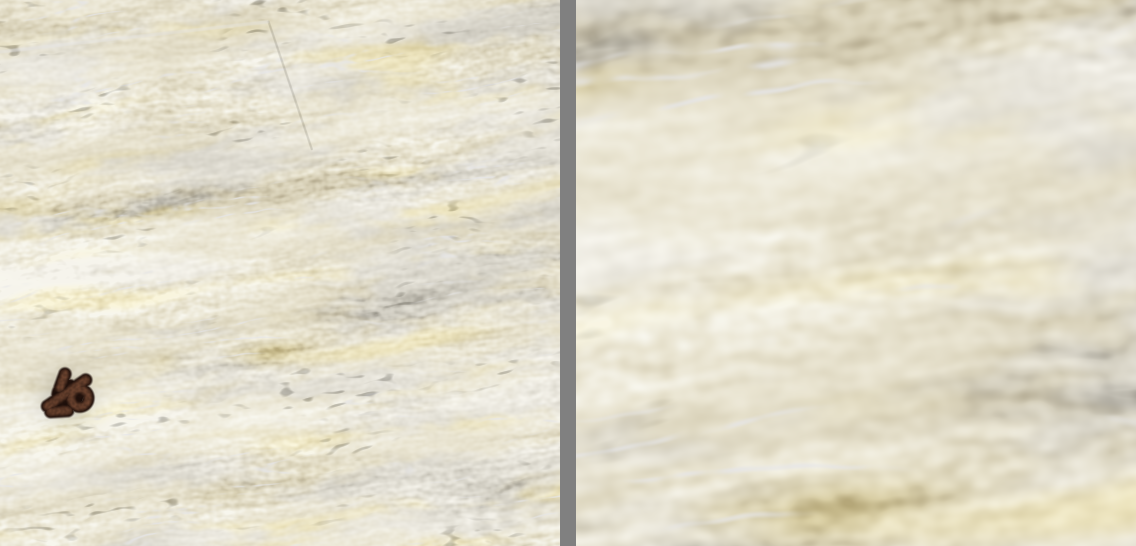
Left, the full canvas; right, a detail of the centre.
Write a Shadertoy shader that draws this texture.

```glsl
#define GRAIN_SLOPE 0.12
#define GRAIN_CONTRAST 0.50
#define STREAK_CONTRAST 0.55
#define TAN vec3(0.70, 0.66, 0.55)
#define SAND vec3(0.84, 0.81, 0.71)
#define CREAM vec3(0.915, 0.895, 0.82)
#define WHITE vec3(0.97, 0.965, 0.93)
#define SILVER vec3(0.90, 0.90, 0.91)
#define CORD_DARK vec3(0.12, 0.06, 0.04)
#define CORD_LIGHT vec3(0.37, 0.23, 0.16)
#define SOFT_EDGE 0.003

vec2 gradientAt(vec2 cell) {
    vec3 h = fract(cell.xyx * vec3(0.1031, 0.1030, 0.0973));
    h += dot(h, h.yzx + 33.33);
    float angle = 6.2832 * fract((h.x + h.y) * h.z);
    return vec2(cos(angle), sin(angle));
}

// Gradient noise, roughly -0.7 to 0.7
float noise(vec2 p) {
    vec2 i = floor(p), f = p - i;
    vec2 u = f * f * f * (f * (f * 6.0 - 15.0) + 10.0);
    vec2 e = vec2(0.0, 1.0);
    float low = mix(dot(gradientAt(i), f), dot(gradientAt(i + e.yx), f - e.yx), u.x);
    float high = mix(dot(gradientAt(i + e), f - e), dot(gradientAt(i + 1.0), f - 1.0), u.x);
    return mix(low, high, u.y);
}

float fbm(vec2 p) {
    float sum = 0.0, amp = 1.0;
    for (int i = 0; i < 4; i++) {
        sum += amp * noise(p);
        p = p * vec2(1.9, 2.1) + 17.3;
        amp *= 0.6;
    }
    return sum;
}

vec2 alongGrain(vec2 p) {
    return vec2(p.x + GRAIN_SLOPE * p.y, p.y - GRAIN_SLOPE * p.x);
}

// Soft elongated stain lying along the grain
float stain(vec2 p, vec2 centre, vec2 size) {
    vec2 q = alongGrain(p - centre) / size;
    return exp(-dot(q, q));
}

float segment(vec2 p, vec2 a, vec2 b) {
    vec2 ab = b - a;
    return length(p - a - ab * clamp(dot(p - a, ab) / dot(ab, ab), 0.0, 1.0));
}

vec3 woodRamp(float t) {
    vec3 col = mix(TAN, SAND, clamp(t * 3.0, 0.0, 1.0));
    col = mix(col, CREAM, clamp(t * 3.0 - 1.0, 0.0, 1.0));
    return mix(col, WHITE, clamp(t * 3.0 - 2.0, 0.0, 1.0));
}

vec3 wood(vec2 p) {
    vec2 g = alongGrain(p);
    g.y += 0.012 * noise(g * vec2(5.0, 7.0)) + 0.003 * noise(g * 28.0);

    // Broad bands, long streaks and short mottled fibres
    float tone = 0.64 + 0.28 * fbm(g * vec2(1.6, 9.0) + 3.0);
    float streak = noise(g * vec2(6.0, 42.0)) + 0.7 * noise(g * vec2(13.0, 100.0) + 8.0);
    float rough = 0.6 + 0.8 * smoothstep(-0.3, 0.4, noise(g * vec2(3.0, 11.0) + 40.0));
    float fibre = noise(g * vec2(48.0, 110.0)) + 0.6 * noise(p * vec2(95.0, 120.0));
    tone += 0.5 * STREAK_CONTRAST * streak * rough;
    tone += 0.5 * GRAIN_CONTRAST * fibre * rough;

    // Worn and bleached areas
    float tanPatch = stain(p, vec2(0.50, 0.355), vec2(0.07, 0.018))
                   + 0.5 * stain(p, vec2(0.31, 0.335), vec2(0.05, 0.017));
    tone -= 0.28 * stain(p, vec2(0.42, 0.64), vec2(0.40, 0.024));
    tone -= 0.32 * stain(p, vec2(0.78, 0.45), vec2(0.32, 0.040));
    tone -= 0.30 * stain(p, vec2(0.93, 0.95), vec2(0.28, 0.030));
    tone -= 0.45 * tanPatch;
    tone += 0.30 * stain(p, vec2(0.05, 0.48), vec2(0.32, 0.090));
    tone += 0.25 * stain(p, vec2(0.10, 0.19), vec2(0.32, 0.080));

    // Oval growth rings near the lower right corner
    vec2 q = alongGrain(p - vec2(1.01, 0.065)) * vec2(1.0, 2.0);
    float ring = length(q) + 0.02 * noise(p * 16.0);
    tone += 0.13 * sin(ring * 130.0) * smoothstep(0.26, 0.12, ring);

    // Grey weathering and yellow tint
    vec3 col = woodRamp(tone);
    float grey = smoothstep(-0.15, 0.4, noise(g * vec2(3.0, 16.0) + 71.0)
               + 0.35 * noise(g * vec2(20.0, 60.0)) + 0.25 * (p.x - 0.5));
    grey *= 1.0 - clamp(tanPatch, 0.0, 1.0);
    col = mix(col, dot(col, vec3(0.3, 0.6, 0.1)) * vec3(1.0, 0.99, 0.96), 0.75 * grey);
    float yellow = smoothstep(0.05, 0.5, noise(g * vec2(3.0, 20.0) + 25.0));
    col -= vec3(-0.01, 0.005, 0.08) * (yellow + tanPatch) * (1.0 - grey);

    // Broken silvery ridges with dark pores beside them
    float ridge = smoothstep(0.09, 0.0, abs(noise(g * vec2(4.0, 34.0) + 12.0)));
    float broken = smoothstep(0.0, 0.35, noise(g * vec2(5.0, 13.0) + 90.0));
    broken *= smoothstep(-0.3, 0.3, noise(g * vec2(40.0, 80.0) + 5.0));
    col = mix(col, SILVER, 0.75 * ridge * broken);
    float pore = smoothstep(0.22, 0.5, noise(g * vec2(26.0, 85.0) + 55.0));
    col -= 0.20 * pore * smoothstep(0.0, 0.4, noise(g * vec2(4.0, 12.0) + 61.0));

    // Plank joints
    float crossJoint = segment(p, vec2(0.492, 0.96), vec2(0.571, 0.727));
    float longJoint = segment(p, vec2(0.0, 0.905), vec2(0.49, 0.96));
    col -= 0.11 * smoothstep(0.0035, 0.0005, crossJoint);
    return mix(col, SILVER, 0.4 * smoothstep(0.005, 0.001, longJoint));
}

// Coiled cord: x is strand height, y is signed coverage depth
vec2 cord(vec2 p) {
    float loopAxis = abs(length(p - vec2(0.146, 0.271)) - 0.016);
    float h = 1.0 - loopAxis / 0.011;
    h = max(h, 1.0 - segment(p, vec2(0.087, 0.256), vec2(0.157, 0.304)) / 0.012);
    h = max(h, 1.0 - segment(p, vec2(0.093, 0.246), vec2(0.124, 0.248)) / 0.012);
    h = max(h, 1.0 - segment(p, vec2(0.119, 0.315), vec2(0.110, 0.290)) / 0.012);
    float core = 0.030 - length(p - vec2(0.124, 0.276));
    return vec2(max(h, 0.0), max(h * 0.012, core));
}

void mainImage(out vec4 fragColor, in vec2 fragCoord) {
    vec2 p = fragCoord / iResolution.y;
    vec3 col = wood(p);

    vec2 coil = cord(p);
    col *= 1.0 - 0.18 * exp(-dot(p - vec2(0.122, 0.270), p - vec2(0.122, 0.270)) / 0.0022);
    vec3 cordColour = mix(CORD_DARK, CORD_LIGHT, smoothstep(0.0, 0.8, coil.x));
    cordColour *= 1.0 + 0.25 * noise(p * 170.0);
    col = mix(col, cordColour, smoothstep(-SOFT_EDGE, SOFT_EDGE, coil.y));

    fragColor = vec4(clamp(col, 0.0, 1.0), 1.0);
}
```
